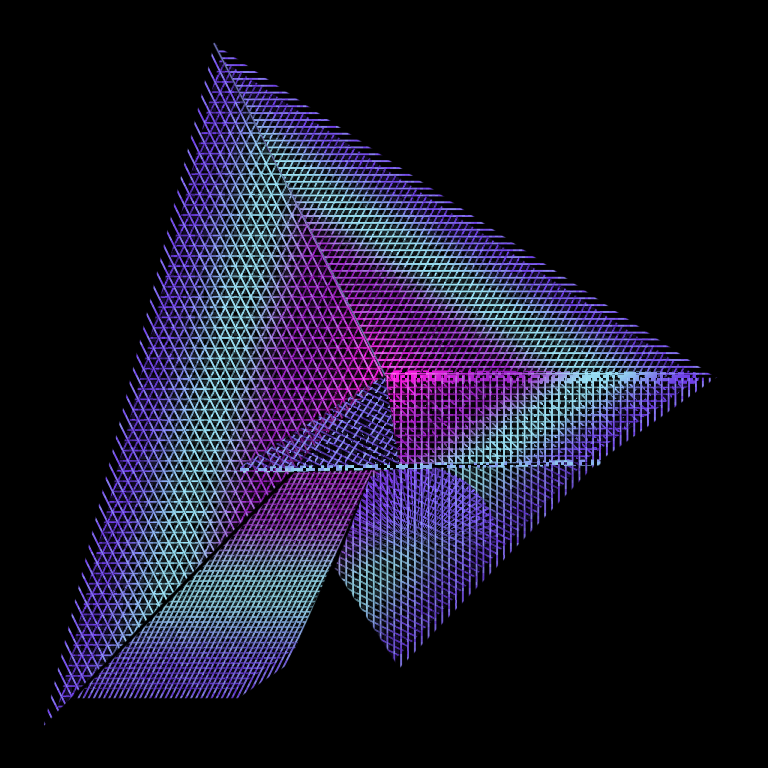
Write a Shadertoy shader that draws this background.

```glsl
// A kite of woven neon threads on black: six convex facets, each hatched by
// two or three families of parallel lines. Colour runs from violet rims through
// cyan to a magenta heart; a cell hash makes the threads glitter.

const vec2 TOP = vec2(.279, .943), RIGHT = vec2(.932, .508), TAIL = vec2(.057, .055);
const vec2 HEART = vec2(.501, .512), HUB = vec2(.520, .395), WEST = vec2(.306, .388);
const vec2 EAST = vec2(.778, .398), FOOT = vec2(.520, .130), NOTCH = vec2(.436, .260);
const vec2 LIMB_IN = vec2(.384, .385), LIMB_OUT = vec2(.485, .388);
const vec2 LIMB_A = vec2(.098, .091), LIMB_B = vec2(.310, .091), LIMB_C = vec2(.375, .135);
const vec2 DOME = vec2(.540, .285);
const float DOME_RADIUS = .11;
const float FINE = 1. / 112., LATTICE = 1. / 75., DENSE = 1. / 150.;
const float HALF_WIDTH = .00125;  // half thickness of a thread
const float FRINGE = .012;        // free length of the teeth on the rims
const float GRAIN = 256.;         // glitter cells across the canvas
const vec3 VIOLET = vec3(.43, .24, .90), CYAN = vec3(.58, .86, .94);
const vec3 PURPLE = vec3(.62, .12, .78), MAGENTA = vec3(.98, .10, .88);
const vec3 PALE = vec3(.72, .95, 1.);

float pixel;

float hash(vec2 c) {
    vec3 q = fract(c.xyx * .1031);
    q += dot(q, q.yzx + 33.33);
    return fract((q.x + q.y) * q.z);
}

// Signed distance to the line a-b, positive on its left
float side(vec2 p, vec2 a, vec2 b) {
    vec2 e = b - a, r = p - a;
    return (e.x * r.y - e.y * r.x) / length(e);
}

float triangle(vec2 p, vec2 a, vec2 b, vec2 c) {
    return min(side(p, a, b), min(side(p, b, c), side(p, c, a)));
}

float quad(vec2 p, vec2 a, vec2 b, vec2 c, vec2 d) {
    return min(min(side(p, a, b), side(p, b, c)), min(side(p, c, d), side(p, d, a)));
}

float segment(vec2 p, vec2 a, vec2 b) {
    vec2 r = p - a, e = b - a;
    return length(r - e * clamp(dot(r, e) / dot(e, e), 0., 1.));
}

float inside(float d) { return smoothstep(-pixel, pixel, d); }

// Parallel threads across a direction; p dotted with it repeats each pitch
float threads(vec2 p, vec2 across, float pitch) {
    float d = abs(fract(dot(p, across) / pitch) - .5) * pitch / length(across);
    return 1. - smoothstep(HALF_WIDTH - .6 * pixel, HALF_WIDTH + .6 * pixel, d);
}

// Rim at 0, heart at 1
vec3 ramp(float t) {
    vec3 c = mix(VIOLET, CYAN, smoothstep(.08, .34, t));
    c = mix(c, PURPLE, smoothstep(.38, .62, t));
    return mix(c, MAGENTA, smoothstep(.65, 1., t));
}

// The teeth reach the rim, the weft stops one fringe short of it
vec3 weave(float facet, float rim, float teeth, float weft, vec3 tint, float glitter) {
    float fill = inside(min(facet, rim - FRINGE));
    vec3 warp = mix(tint, PALE, .4 * glitter) * teeth * inside(facet);
    vec3 cross_ = tint * weft * fill * (.55 + .5 * glitter);
    return max(max(warp, cross_), tint * fill * .22 * glitter);
}

void mainImage(out vec4 fragColor, in vec2 fragCoord) {
    float size = min(iResolution.x, iResolution.y);
    vec2 p = (fragCoord - .5 * iResolution.xy) / size + .5;
    pixel = 1. / size;
    float glitter = hash(floor(p * GRAIN));

    // Thread families shared by the facets
    float rows = threads(p, vec2(0, 1), FINE);
    float columns = threads(p, vec2(1, 0), FINE);
    float rising = threads(p, vec2(1, -.5), FINE);

    // Upper right facet: rows with rising weft
    float rim = side(p, RIGHT, TOP);
    vec3 col = weave(triangle(p, TOP, HEART, RIGHT), rim, rows, rising, ramp(rim / .235), glitter);

    // Left facet: three families forming stars and hexagons
    rim = side(p, TOP, TAIL);
    float falling = threads(p, vec2(1, .5), LATTICE);
    float lattice = max(threads(p, vec2(1, -.5), LATTICE),
                        threads(p + vec2(0, .5 * LATTICE), vec2(0, 1), LATTICE));
    col = max(col, weave(triangle(p, TOP, TAIL, HEART), rim, falling, lattice, ramp(rim / .32), glitter));

    // Right facet: columns crossed by rows, with a glittering heart
    rim = side(p, EAST, RIGHT);
    float slant = threads(p, vec2(.7, .7), FINE) * step(.4, glitter);
    col = max(col, weave(quad(p, HEART, HUB, EAST, RIGHT), rim, columns, max(rows, slant),
                         ramp(rim / .25), glitter));

    // Lower facet: columns and shallow falling threads, with a radial dome
    rim = side(p, FOOT, EAST);
    float shallow = threads(p, vec2(.5, 1), FINE);
    vec2 ray = p - DOME;
    float dome = inside(DOME_RADIUS - length(ray)) * smoothstep(-.03, .05, ray.y);
    float fan = smoothstep(-.2, .7, sin(atan(ray.x, ray.y) * 90.)) * dome;
    vec3 tint = mix(ramp(rim / .30) * .85, VIOLET * 1.1, dome * .8);
    col = max(col, weave(quad(p, LIMB_OUT, NOTCH, FOOT, EAST), rim, columns, max(shallow, fan),
                         tint, glitter));

    // Lower left limb: dense rows under rising teeth
    float limb = min(quad(p, LIMB_IN, LIMB_A, LIMB_B, LIMB_OUT + vec2(.1, 0)),
                     side(p, LIMB_C, LIMB_OUT));
    limb = max(limb, quad(p, LIMB_IN, LIMB_B, LIMB_C, LIMB_OUT));
    rim = min(p.y - LIMB_A.y, side(p, LIMB_B, LIMB_C));
    tint = ramp((p.y - LIMB_A.y) / .39) * .85;
    col = max(col, weave(limb, rim, threads(p, vec2(1, -.5), DENSE),
                         threads(p, vec2(0, 1), DENSE), tint, glitter));

    // Central wedge: broken steep threads
    float wedge = triangle(p, WEST, HUB, HEART);
    float steep = threads(p, vec2(.9, -.6), FINE) * step(.25, glitter);
    col = mix(col, col * .65, inside(wedge));
    col = max(col, weave(wedge, 1., steep, shallow, mix(VIOLET, CYAN, .3 * glitter), glitter));

    // Seams: bright band, dotted row and the ridge to the top
    float band = inside(.008 - segment(p, HEART + vec2(.015, -.002), RIGHT - vec2(.03, 0)));
    col = max(col, ramp(side(p, EAST, RIGHT) / .25) * band * step(.4, glitter));
    float dots = inside(.004 - segment(p, WEST, EAST)) * step(.5, glitter);
    col = max(col, mix(VIOLET, CYAN, glitter) * dots);
    float ridge = inside(.001 - segment(p, TOP, HEART));
    col = max(col, mix(VIOLET, PALE, .5) * ridge * .8);

    fragColor = vec4(min(col, 1.), 1.);
}
```
